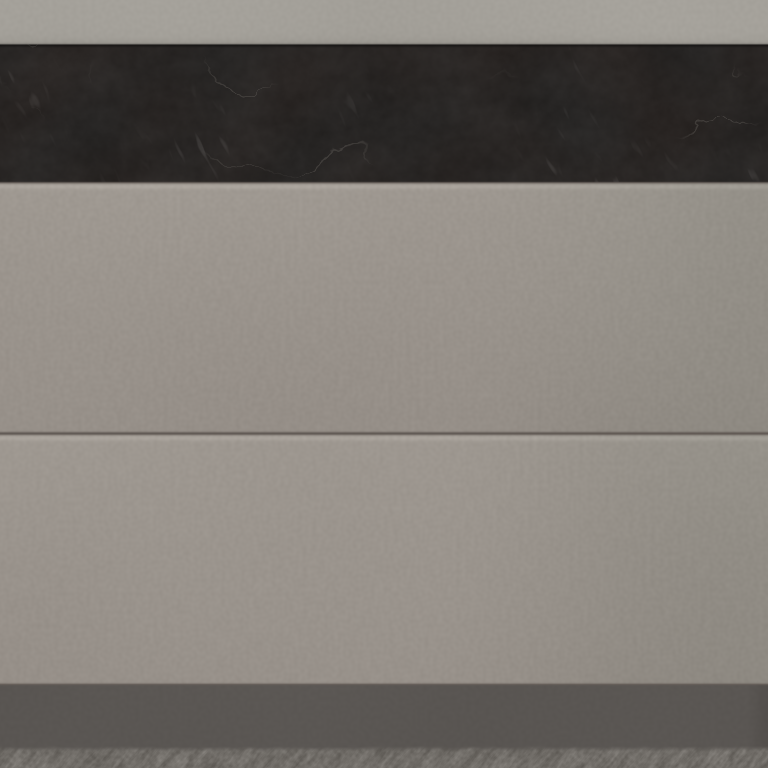
This texture is drawn by a three.js fragment shader. Its source:

```glsl
varying vec2 vUv;

// Heights of the horizontal bands
const float FLOOR_TOP = 0.025;
const float PANEL_BOTTOM = 0.108;
const float PANEL_TOP = 0.763;
const float PANEL_COUNT = 2.0;
const float SLATE_TOP = 0.942;
const float EDGE = 0.0013;
const float GROOVE_WIDTH = 0.0022;
const float BEVEL_WIDTH = 0.0035;

const vec3 PANEL_LIGHT = vec3(0.635, 0.612, 0.583);
const vec3 PANEL_SHADE = vec3(0.582, 0.555, 0.528);
const vec3 WALL = vec3(0.645, 0.632, 0.605);
const vec3 SLATE = vec3(0.160, 0.148, 0.142);
const vec3 VEIN = vec3(0.34, 0.325, 0.31);
const vec3 PLINTH = vec3(0.350, 0.335, 0.322);
const vec3 FLOOR_TONE = vec3(0.440, 0.425, 0.405);
const vec3 GROOVE = vec3(0.375, 0.345, 0.325);

vec2 gradientAt(vec2 cell) {
  float angle = 6.2832 * fract(sin(dot(cell, vec2(127.1, 311.7))) * 43758.5);
  return vec2(cos(angle), sin(angle));
}

float gradientNoise(vec2 p) {
  vec2 i = floor(p);
  vec2 f = fract(p);
  vec2 u = f * f * f * (f * (f * 6.0 - 15.0) + 10.0);
  vec2 e = vec2(0.0, 1.0);
  float low = mix(dot(gradientAt(i), f), dot(gradientAt(i + e.yx), f - e.yx), u.x);
  float high = mix(dot(gradientAt(i + e.xy), f - e.xy),
                   dot(gradientAt(i + e.yy), f - e.yy), u.x);
  return mix(low, high, u.y);
}

float fbm(vec2 p) {
  float sum = 0.0;
  float gain = 0.5;
  for (int i = 0; i < 5; i++) {
    sum += gain * gradientNoise(p);
    p = mat2(1.6, 1.2, -1.2, 1.6) * p + 7.3;
    gain *= 0.5;
  }
  return sum;
}

float above(float y, float height) {
  return smoothstep(height - EDGE, height + EDGE, y);
}

float line(float d, float width) {
  return exp(-d * d / (width * width));
}

// Satin panels with a soft fall of light and fine grain
vec3 panelColor(vec2 p) {
  float pitch = (PANEL_TOP - PANEL_BOTTOM) / PANEL_COUNT;
  float t = fract((p.y - PANEL_BOTTOM) / pitch);
  float light = 0.12 + 0.6 * t + 0.22 * gradientNoise(p * 3.0);
  vec3 color = mix(PANEL_SHADE, PANEL_LIGHT, clamp(light, 0.0, 1.0));
  color -= smoothstep(0.55, 1.0, p.x) * vec3(0.035, 0.027, 0.029);
  color += 0.016 * gradientNoise(p * 170.0);
  color += 0.010 * gradientNoise(p * vec2(150.0, 40.0));

  // Bright bevel under each top edge, dark gap at each joint
  float below = (1.0 - t) * pitch;
  float joint = min(t, 1.0 - t) * pitch;
  color += 0.045 * line(below - 0.006, BEVEL_WIDTH);
  return mix(color, GROOVE, 0.95 * line(joint, GROOVE_WIDTH));
}

// Dark stone with mottling, broken veins and slanted scratches
vec3 slateColor(vec2 p) {
  float mottle = fbm(p * vec2(11.0, 16.0));
  vec3 color = SLATE + 0.050 * mottle + 0.028 * fbm(p * 65.0);
  color += vec3(0.012, 0.001, -0.003) * gradientNoise(p * 9.0 + 4.0);

  vec2 warped = p * vec2(7.0, 10.0) + 0.6 * vec2(mottle, fbm(p * 14.0 + 20.0));
  float vein = 1.0 - smoothstep(0.004, 0.024, abs(gradientNoise(warped)));
  float broken = smoothstep(0.05, 0.35, gradientNoise(p * 8.0 + 11.0));
  color = mix(color, VEIN, 0.5 * vein * broken);

  vec2 slant = vec2(p.x + 0.45 * p.y, p.y - 0.3 * p.x);
  float scratch = smoothstep(0.28, 0.55, gradientNoise(slant * vec2(95.0, 24.0)));
  float patches = smoothstep(-0.05, 0.4, gradientNoise(p * 6.0 + 31.0));
  return color + 0.075 * scratch * patches;
}

// Wood floor with slanted fibres
vec3 floorColor(vec2 p) {
  vec2 fibre = vec2(p.x - 0.8 * p.y, p.y + 0.35 * p.x);
  float grain = fbm(fibre * vec2(90.0, 28.0));
  return FLOOR_TONE + 0.17 * grain + 0.05 * gradientNoise(p * 180.0);
}

void main() {
  vec2 p = vUv;
  float fineGrain = gradientNoise(p * 160.0);

  // Stack the bands from the floor upward
  vec3 plinth = PLINTH + 0.009 * fineGrain + 0.012 * gradientNoise(p * 4.0);
  plinth -= 0.025 * smoothstep(0.03, 0.0, abs(p.x - 1.0));
  float floorEdge = FLOOR_TOP + 0.002 * gradientNoise(p * 45.0);
  vec3 color = mix(floorColor(p), plinth,
                   smoothstep(floorEdge - 0.004, floorEdge + 0.004, p.y));
  color = mix(color, panelColor(p), above(p.y, PANEL_BOTTOM));
  color = mix(color, slateColor(p), above(p.y, PANEL_TOP));

  vec3 wall = WALL + 0.014 * fineGrain + 0.02 * gradientNoise(p * 3.0 + 9.0);
  wall -= 0.05 * exp(-max(p.y - SLATE_TOP, 0.0) / 0.006);
  color = mix(color, wall, above(p.y, SLATE_TOP));

  // Contact shadow along the slate rim
  color *= 1.0 - 0.35 * line(p.y - SLATE_TOP + 0.001, GROOVE_WIDTH);
  gl_FragColor = vec4(color, 1.0);
}
```
